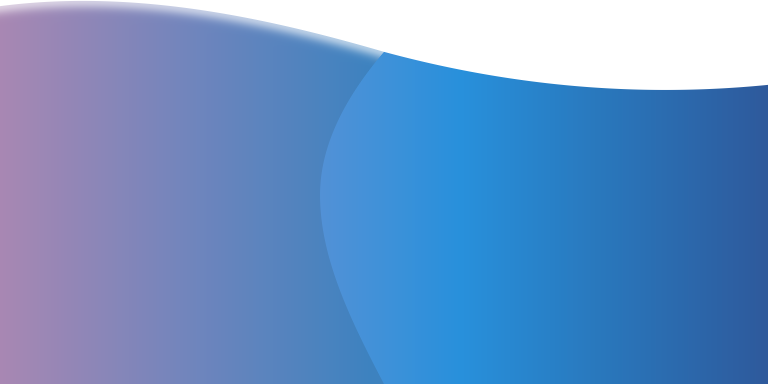
Give the GLSL for this background, as a WebGL 1 fragment shader.

```glsl
precision highp float;

uniform vec2 u_resolution;

const float CREST_JOIN = 0.865;
const float WAIST_HEIGHT = 0.492;
const float WAIST_X = 0.4167;

// Cubic through two end values with given end tangents, t in 0..1.
float hermite(float startValue, float startTangent, float endValue, float endTangent, float t) {
  float s = 1.0 - t;
  return startValue * s * s * (1.0 + 2.0 * t) + startTangent * t * s * s
       + endValue * t * t * (3.0 - 2.0 * t) - endTangent * t * t * s;
}

// Position of x between two gradient stops.
float span(float a, float b, float x) {
  return clamp((x - a) / (b - a), 0.0, 1.0);
}

// Antialiased step, one pixel wide.
float cover(float signedDistance, float pixel) {
  return clamp(signedDistance / pixel + 0.5, 0.0, 1.0);
}

// Height of the wave crest, in two smooth halves.
float crestHeight(float x) {
  float left = hermite(0.984, 0.13, CREST_JOIN, -0.292, span(0.0, 0.5, x));
  float right = hermite(CREST_JOIN, -0.271, 0.779, 0.099, span(0.5, 1.0, x));
  return x < 0.5 ? left : right;
}

// Horizontal place of the curved seam between the two panels.
float seamX(float y) {
  float lower = hermite(0.5, -0.129, WAIST_X, 0.0, span(0.0, WAIST_HEIGHT, y));
  float upper = hermite(WAIST_X, 0.0, 0.5, 0.159, span(WAIST_HEIGHT, CREST_JOIN, y));
  return y < WAIST_HEIGHT ? lower : upper;
}

vec3 mauvePanel(float x) {
  vec3 color = mix(vec3(0.66, 0.53, 0.70), vec3(0.43, 0.52, 0.74), span(0.0, 0.26, x));
  return mix(color, vec3(0.24, 0.51, 0.75), span(0.26, 0.48, x));
}

vec3 bluePanel(float x) {
  vec3 color = mix(vec3(0.32, 0.57, 0.84), vec3(0.155, 0.565, 0.86), span(0.42, 0.60, x));
  color = mix(color, vec3(0.16, 0.47, 0.74), span(0.60, 0.78, x));
  return mix(color, vec3(0.18, 0.35, 0.61), span(0.78, 1.0, x));
}

// Soft light just beneath the crest.
float rimGlow(float depth, float width) {
  float falloff = max(depth, 0.0) / width;
  return 0.6 * exp(-falloff * falloff);
}

void main() {
  vec2 uv = gl_FragCoord.xy / u_resolution;
  vec2 pixel = 1.0 / u_resolution;
  float depth = crestHeight(uv.x) - uv.y;

  // Left panel with its lit rim, then the right panel over it.
  vec3 mauve = mix(mauvePanel(uv.x), vec3(1.0), rimGlow(depth, 0.021));
  vec3 color = mix(mauve, bluePanel(uv.x), cover(uv.x - seamX(uv.y), pixel.x));

  // White space above the wave.
  color = mix(vec3(1.0), color, cover(depth, pixel.y));
  gl_FragColor = vec4(color, 1.0);
}
```
